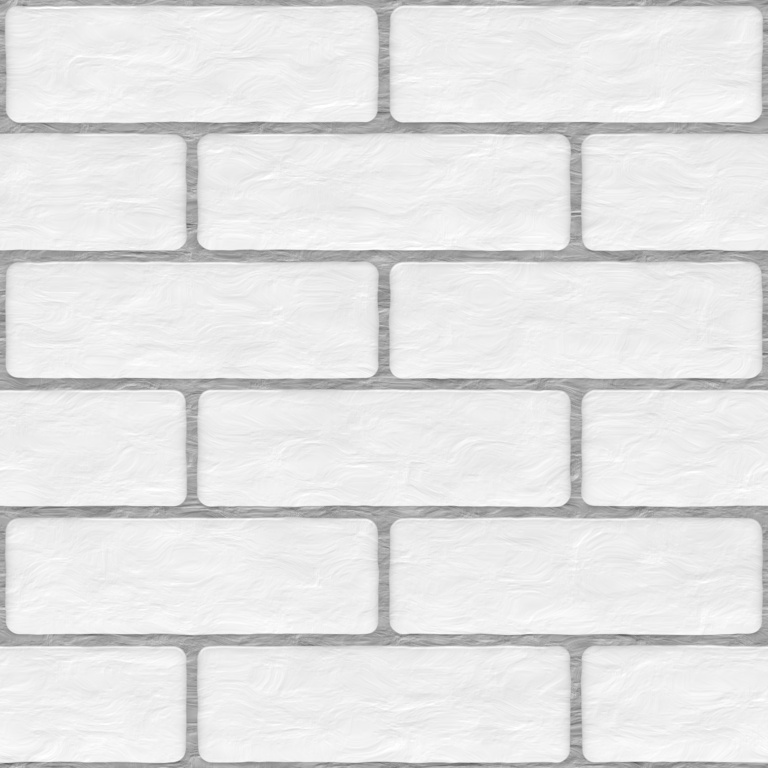
Reproduce this texture procedurally as a three.js fragment shader.

```glsl
varying vec2 vUv;

const vec2 GRID = vec2(2.0, 6.0);
const float JOINT = 0.0146;
const float CORNER_RADIUS = 0.018;
const float EDGE_SOFTNESS = 0.0013;
const vec3 BRICK_COLOR = vec3(0.932);
const vec3 MORTAR_COLOR = vec3(0.655);

float hash(vec2 p) {
  vec3 q = fract(vec3(p.xyx) * 0.1031);
  q += dot(q, q.yzx + 33.33);
  return fract((q.x + q.y) * q.z);
}

// Value noise that wraps after a whole number of cells
float noise(vec2 uv, vec2 cells) {
  vec2 p = uv * cells;
  vec2 i = floor(p);
  vec2 f = fract(p);
  f = f * f * f * (f * (f * 6.0 - 15.0) + 10.0);
  float a = hash(mod(i, cells));
  float b = hash(mod(i + vec2(1.0, 0.0), cells));
  float c = hash(mod(i + vec2(0.0, 1.0), cells));
  float d = hash(mod(i + vec2(1.0, 1.0), cells));
  return mix(mix(a, b, f.x), mix(c, d, f.x), f.y);
}

// Creased height field: folded octaves with a bent domain
float creases(vec2 uv, vec2 cells) {
  vec2 bend = vec2(noise(uv, cells), noise(uv + 0.37, cells)) - 0.5;
  uv += bend * 0.9 / cells;
  float height = 0.0;
  float amplitude = 0.5;
  for (int i = 0; i < 5; i++) {
    float n = noise(uv, cells);
    height += amplitude * mix(n, 1.0 - abs(2.0 * n - 1.0), 0.45);
    uv += vec2(0.173, 0.291);
    cells *= 2.0;
    amplitude *= 0.58;
  }
  return height;
}

// Light and dark sides of the creases
float emboss(vec2 uv, vec2 cells) {
  vec2 toLight = vec2(-0.0005, 0.0010);
  return creases(uv - toLight, cells) - creases(uv + toLight, cells);
}

float roundedBox(vec2 p, vec2 halfSize, float radius) {
  vec2 q = abs(p) - halfSize + radius;
  return length(max(q, 0.0)) + min(max(q.x, q.y), 0.0) - radius;
}

vec3 brickShade(vec2 uv, vec2 local, vec2 halfSize, float depth, float seed) {
  float top = smoothstep(0.75, 0.98, local.y / halfSize.y);
  float bottom = smoothstep(0.75, 0.98, -local.y / halfSize.y);
  float clouds = noise(uv, vec2(14.0, 30.0)) + noise(uv, vec2(33.0, 66.0)) - 1.0;
  float tone = 0.022 * clouds + 0.008 * (seed - 0.5);
  tone += 0.32 * emboss(uv, vec2(18.0, 32.0));

  // Soft rim, brighter along the lower edge
  tone -= 0.14 * exp(-depth / 0.0048) * (1.0 - 0.9 * bottom);
  tone += 0.025 * smoothstep(0.35, 0.95, -local.y / halfSize.y);

  // Broken bright lip along the upper edge
  float worn = smoothstep(0.3, 0.65, noise(uv, vec2(15.0, 12.0)));
  float lip = exp(-pow((depth - 0.0022) / 0.0014, 2.0));
  tone += 0.11 * top * worn * lip;
  return BRICK_COLOR + tone;
}

vec3 mortarShade(vec2 uv, vec2 local, vec2 halfSize, float gap) {
  float grain = noise(uv, vec2(30.0, 90.0)) + noise(uv, vec2(70.0, 160.0)) - 1.0;
  float tone = 0.065 * grain + 0.75 * emboss(uv, vec2(22.0, 60.0));

  // Shadow cast under each brick and along its sides
  float under = smoothstep(0.9, 1.0, -local.y / halfSize.y);
  float patchy = 0.5 + noise(uv, vec2(18.0, 24.0));
  tone -= (0.02 + 0.11 * under * patchy) * exp(-max(gap, 0.0) / 0.0024);
  return MORTAR_COLOR + tone;
}

void main() {
  // Running bond: every other row moves by half a brick
  vec2 p = vUv * GRID;
  float row = floor(p.y);
  p.x += 0.5 * (1.0 - mod(row, 2.0));
  vec2 brickId = vec2(mod(floor(p.x), GRID.x), row);
  vec2 local = (fract(p) - 0.5) / GRID;
  vec2 halfSize = 0.5 / GRID - 0.5 * JOINT;

  // Slightly uneven outline
  float wobble = noise(vUv, vec2(24.0, 36.0)) + 0.5 * noise(vUv, vec2(80.0, 90.0)) - 0.75;
  float dist = roundedBox(local, halfSize, CORNER_RADIUS) + 0.0018 * wobble;

  vec3 brick = brickShade(vUv, local, halfSize, max(-dist, 0.0), hash(brickId + 5.0));
  vec3 mortar = mortarShade(vUv, local, halfSize, dist);
  float coverage = 1.0 - smoothstep(-EDGE_SOFTNESS, EDGE_SOFTNESS, dist);
  gl_FragColor = vec4(clamp(mix(mortar, brick, coverage), 0.0, 1.0), 1.0);
}
```
